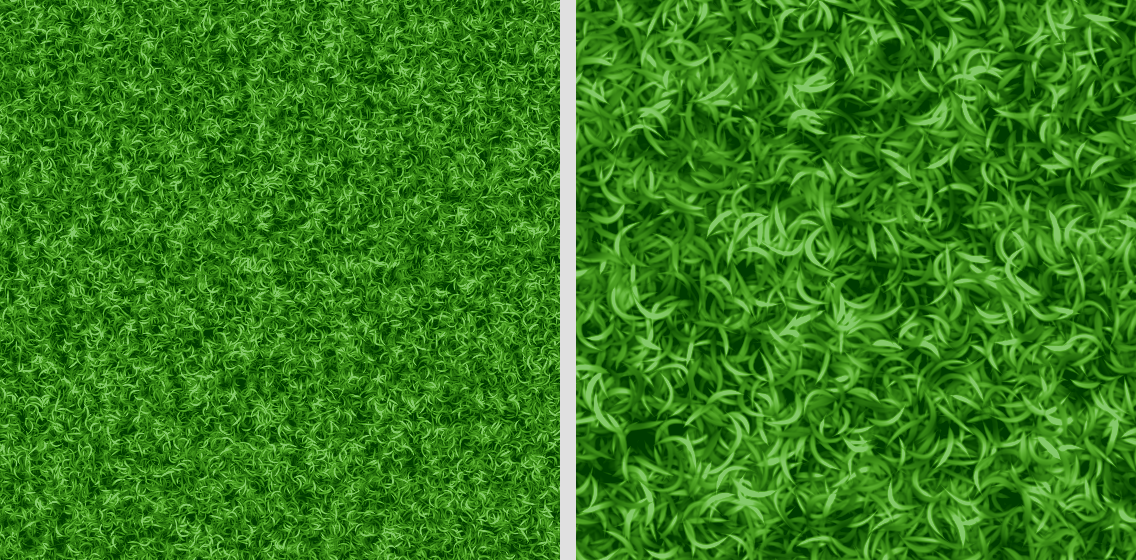
Left: the whole. Right: its middle third, enlarged.
This texture is drawn by a Shadertoy shader. Its source:

```glsl
// Dense lawn of short, curled, overlapping grass blades seen from above.

vec4 hash4(vec2 p, float seed) {
    vec4 q = fract(vec4(p.xyx, p.y + seed) * vec4(0.1031, 0.1030, 0.0973, 0.1099) + seed * 0.137);
    q += dot(q, q.wzxy + 33.33);
    return fract((q.xxyz + q.yzzw) * q.zywx);
}

float gradientNoise(vec2 p) {
    vec2 cell = floor(p), f = fract(p);
    vec2 s = f * f * f * (f * (f * 6.0 - 15.0) + 10.0);
    vec4 corner;
    for (int i = 0; i < 4; i++) {
        vec2 o = vec2(i & 1, i >> 1);
        float a = 6.2832 * hash4(cell + o, 5.0).x;
        corner[i] = dot(vec2(cos(a), sin(a)), f - o);
    }
    return mix(mix(corner.x, corner.y, s.x), mix(corner.z, corner.w, s.x), s.y);
}

// Deep green at 0, pale yellowish green at 1
vec3 grassColour(float tone) {
    float t = clamp(tone, -0.12, 1.08);
    float pale = pow(max(t, 0.0), 6.0);
    return max(vec3(0.04, 0.29, 0.0) + vec3(0.34, 0.46, 0.15) * t + vec3(0.07, 0.0, 0.16) * pale, 0.0);
}

// Lays one curled blade over the tone below it, with a soft shadow around it
float layBlade(float below, vec2 p, vec4 rnd, vec4 look, float height, float softness) {
    float angle = 6.2832 * rnd.z;
    float halfLength = mix(0.0088, 0.0142, rnd.w);
    float c = cos(angle), s = sin(angle);
    vec2 q = vec2(c * p.x + s * p.y, c * p.y - s * p.x);

    // Parabolic spine; the strand keeps its width until close to the ends
    float along = q.x / halfLength;
    float along2 = along * along;
    float bend = (look.x - 0.5) * 1.6;
    float side = q.y - bend * halfLength * (along2 - 0.5);
    side /= sqrt(1.0 + 4.0 * bend * bend * along2);
    float taper = abs(along) < 1.0 ? (1.0 - along2 * along2) * (1.0 - 0.25 * along) : 1.0 - along2;
    float width = mix(0.0012, 0.0019, look.y);
    float dist = abs(side) - width * taper;

    float shadow = 1.0 - smoothstep(-0.0005, 0.0028, dist);
    float cover = 1.0 - smoothstep(-softness, softness, dist);

    // Higher blades catch more light, tips more than roots
    float tone = 0.12 + 0.48 * height + 0.58 * (look.z - 0.32);
    tone *= 0.96 + 0.24 * along;
    tone += 0.05 * clamp(side / width, -1.0, 1.0) * sign(look.w - 0.5);
    return mix(below * (1.0 - 0.24 * shadow), tone, cover);
}

void mainImage(out vec4 fragColor, in vec2 fragCoord) {
    vec2 uv = fragCoord / iResolution.y;
    float softness = max(0.7 / iResolution.y, 0.001);
    const float cellSize = 0.016;
    const int layers = 10;

    // Shaded ground, then layers of blades from low to high
    float tone = 0.08;
    for (int layer = 0; layer < layers; layer++) {
        float seed = float(layer) + 1.0;
        float height = float(layer) / float(layers - 1);
        vec2 grid = uv / cellSize + vec2(0.37, 0.61) * seed + 20.0;
        vec2 home = floor(grid);
        for (int y = -1; y <= 1; y++) {
            for (int x = -1; x <= 1; x++) {
                vec2 cell = home + vec2(x, y);
                vec4 rnd = hash4(cell, seed);
                vec4 look = hash4(cell + 57.0, seed + 13.0);
                vec2 p = (grid - cell - rnd.xy) * cellSize;
                tone = layBlade(tone, p, rnd, look, height, softness);
            }
        }
    }

    // Strong light, with brighter tufts and shaded hollows
    tone = 0.37 + 1.55 * (tone - 0.38);
    tone += 0.24 * gradientNoise(uv * 14.0);
    tone += 0.48 * gradientNoise(uv * 33.0 + 7.0);
    tone += 0.52 * gradientNoise(uv * 66.0 + 3.0);
    fragColor = vec4(grassColour(tone), 1.0);
}
```
